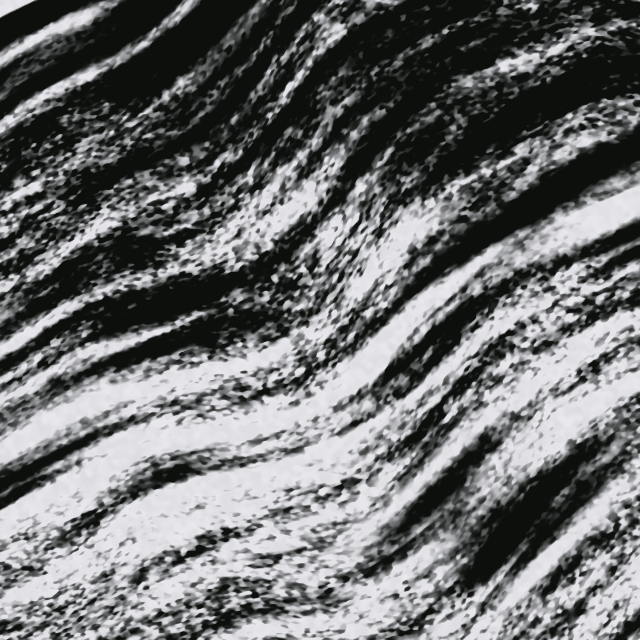
Write a Shadertoy shader that draws this texture.

```glsl
// Folded bands of dry black ink on pale paper, broken up by streaky grain.

const vec3 INK = vec3(0.05, 0.06, 0.05);
const vec3 PAPER = vec3(0.885, 0.885, 0.905);
const float BAND_FREQUENCY = 62.0;
const float BAND_STRENGTH = 0.85;
const float PATCH_STRENGTH = 0.75;
const float STREAK_STRENGTH = 0.85;
const float GRAIN_STRENGTH = 0.95;
const float EDGE_SOFTNESS = 1.0;
const float TONE_BIAS = -0.07;
const float CRISP = 7.0;
const float SOFT = 4.0;

vec3 hash3(vec2 cell) {
    vec3 p = fract(cell.xyx * vec3(0.1031, 0.1030, 0.0973));
    p += dot(p, p.yxz + 33.33);
    return fract((p.xxy + p.yzz) * p.zyx);
}

// Smooth cellular noise: every cell carries a random tone from -1 to 1.
float cells(vec2 p, float sharpness) {
    vec2 base = floor(p);
    float total = 0.0;
    float weight = 0.0;
    for (int j = -1; j <= 1; j++) {
        for (int i = -1; i <= 1; i++) {
            vec2 cell = base + vec2(i, j);
            vec3 rnd = hash3(cell);
            vec2 d = p - cell - rnd.xy;
            float w = exp(-sharpness * dot(d, d));
            total += w * (2.0 * rnd.z - 1.0);
            weight += w;
        }
    }
    return total / weight;
}

// Coordinates along (x) and across (y) the S-shaped fold.
vec2 foldCoords(vec2 p) {
    float bend = 0.94 - 0.52 * p.y;
    float rise = 0.15 * p.x + 0.16 * tanh(3.6 * (p.x - bend)) + 0.09 * tanh(4.0 * p.x);
    float wobble = 0.007 * sin(13.0 * p.x + 5.0 * p.y) + 0.003 * sin(29.0 * p.x - 11.0 * p.y);
    return vec2(p.x + 0.6 * p.y, p.y - rise + wobble);
}

float blob(vec2 p, vec2 center, vec2 size) {
    vec2 d = (p - center) / size;
    return exp(-dot(d, d));
}

// Broad light and dark areas of the sheet.
float shading(vec2 p) {
    float s = mix(0.5, -0.75, smoothstep(0.2, 0.95, p.y));
    s -= 1.5 * blob(p, vec2(0.73, 0.20), vec2(0.13, 0.11));
    s -= 1.1 * blob(p, vec2(0.18, 0.53), vec2(0.24, 0.07));
    s += 0.8 * blob(p, vec2(0.90, 0.40), vec2(0.14, 0.18));
    s += 0.8 * blob(p, vec2(0.50, 0.66), vec2(0.15, 0.08));
    s += 0.5 * blob(p, vec2(0.35, 0.26), vec2(0.25, 0.10));
    return s;
}

void mainImage(out vec4 fragColor, in vec2 fragCoord) {
    vec2 p = fragCoord / iResolution.xy;
    vec2 f = foldCoords(p);

    // Long bands and thinner lines, drifting in phase and joined by lens-shaped patches
    float patches = cells(f * vec2(2.6, 19.0) + 7.0, CRISP);
    float phase = BAND_FREQUENCY * f.y + 1.4 * sin(4.0 * f.x + 9.0 * f.y);
    float bands = sin(phase) + 0.55 * sin(2.3 * phase + 2.0 * sin(3.0 * f.x + 14.0 * f.y));
    float streaks = cells(f * vec2(4.5, 50.0) + 31.0, CRISP);
    float strokes = BAND_STRENGTH * bands + PATCH_STRENGTH * patches + STREAK_STRENGTH * streaks;

    // Dry-brush grain, strong where the strokes fade
    float dryness = smoothstep(-0.5, 0.5, cells(f * vec2(3.0, 8.0) + 17.0, SOFT));
    float fibres = cells(f * vec2(26.0, 110.0) + 53.0, SOFT);
    float specks = cells(f * vec2(110.0, 210.0) + 91.0, SOFT);
    float grain = mix(0.55, 1.2, dryness) * (0.6 * fibres + 0.9 * specks);

    float tone = TONE_BIAS + shading(p) + mix(1.3, 0.65, dryness) * strokes
               + GRAIN_STRENGTH * grain;

    // Bare paper beyond the upper left edge of the ink
    float corner = p.y - 0.965 - 0.5 * p.x + 0.006 * fibres;
    tone = mix(tone, 1.0, smoothstep(-0.006, 0.008, corner));

    float light = smoothstep(-EDGE_SOFTNESS, EDGE_SOFTNESS, tone);
    float mottle = 0.025 * cells(p * 110.0, SOFT) * light;
    fragColor = vec4(mix(INK, PAPER, light) + mottle, 1.0);
}
```
